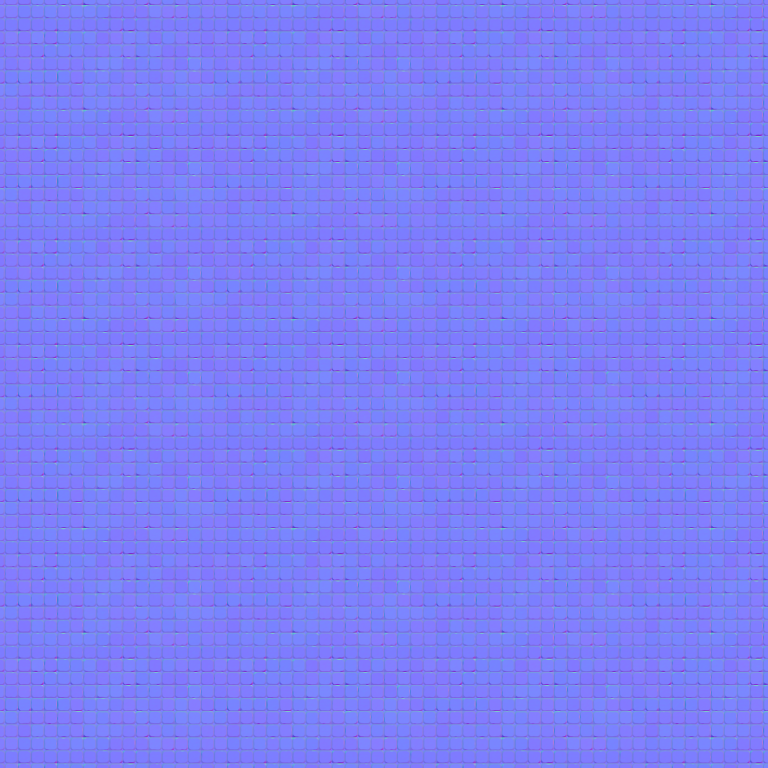
Give the GLSL for this texture map, as a WebGL 2 fragment shader.

```glsl
#version 300 es
precision highp float;

uniform vec2 u_resolution;
out vec4 fragColor;

// Layout, in tiles
const float TILES = 58.74;               // tiles across the canvas
const vec2 PHASE = vec2(0.37, 0.35);     // offset of the first joint
const vec2 REPEAT = vec2(16.0, 8.0);     // tiles in one repeat of the map
const float HALF_SIZE = 0.452;
const float CORNER_RADIUS = 0.23;
const float BEVEL = 0.05;
const float JITTER = 0.02;
const float KNOT_SIZE = 0.14;            // small diamond where joints cross
const float KNOT_SHARE = 0.75;

// Relief, as slopes
const vec2 MEAN_SLOPE = vec2(-0.012, 0.004);
const vec2 LEAN_AXIS = vec2(0.048, -0.044);
const float LEAN_SPREAD = 0.022;
const vec2 QUIET_SLOPE = vec2(-0.020, -0.040);
const float QUIET_MIX = 0.75;            // how even the calm row is
const vec2 EDGE_AXES = vec2(0.50, 1.0);  // upright joints are shallower
const float EDGE_SOFT = 0.19;
const float EDGE_STEEP = 0.85;
const float GRAIN = 0.04;
const float WOBBLE = 0.04;
const vec3 JOINT_SHADE = vec3(0.015, 0.005, 0.105);
const int SAMPLES = 3;                   // per axis

vec2 hash2(vec2 cell) {
    uvec2 v = uvec2(ivec2(cell) + 64) * uvec2(1597u, 3812u) + 7919u;
    v.x += v.y * 16645u;
    v.y += v.x * 16645u;
    v ^= v >> 15u;
    v *= 26699u;
    v.x += v.y * 16645u;
    v.y += v.x * 16645u;
    v ^= v >> 13u;
    return vec2(v & 65535u) / 65535.0;
}

float latticeDot(vec2 corner, vec2 offset, vec2 period) {
    return dot(hash2(mod(corner, period)) * 2.0 - 1.0, offset);
}

// Gradient noise that wraps after the given period
float gradientNoise(vec2 p, vec2 period) {
    vec2 i = floor(p);
    vec2 f = p - i;
    vec2 u = f * f * f * (f * (f * 6.0 - 15.0) + 10.0);
    vec2 e = vec2(1.0, 0.0);
    float low = mix(latticeDot(i, f, period), latticeDot(i + e.xy, f - e.xy, period), u.x);
    float high = mix(latticeDot(i + e.yx, f - e.yx, period), latticeDot(i + e.xx, f - e.xx, period), u.x);
    return mix(low, high, u.y);
}

// Distance to a rounded square in z, outward direction in xy
vec3 roundedSquare(vec2 p, float halfSize, float radius) {
    vec2 q = abs(p) - (halfSize - radius);
    vec2 outer = max(q, 0.0);
    float d = length(outer) + min(max(q.x, q.y), 0.0) - radius;
    vec2 axis = q.x > q.y ? vec2(1.0, 0.0) : vec2(0.0, 1.0);
    vec2 dir = max(q.x, q.y) > 0.0 ? normalize(outer) : axis;
    return vec3(dir * sign(p), d);
}

// Each tile leans its own way; one row per repeat stays calm
vec2 tileSlope(vec2 cell) {
    vec2 h = hash2(cell) * 2.0 - 1.0;
    float lean = sign(h.x) * sqrt(abs(h.x));
    vec2 slope = MEAN_SLOPE + LEAN_AXIS * lean + LEAN_SPREAD * h.y;
    return mix(slope, QUIET_SLOPE, cell.y < 0.5 ? QUIET_MIX : 0.0);
}

vec3 surfaceColor(vec2 p) {
    vec2 cell = mod(floor(p), REPEAT);
    vec2 local = fract(p) - 0.5;
    vec2 shift = (hash2(cell + 31.0) * 2.0 - 1.0) * JITTER;

    // Tile outline with slightly chipped edges
    vec3 tile = roundedSquare(local - shift, HALF_SIZE, CORNER_RADIUS);
    tile.z += WOBBLE * gradientNoise(p * 3.0, REPEAT * 3.0);

    // Bevel and joint, steeper where worn
    float wear = gradientNoise(p * 2.0 + 0.37, REPEAT * 2.0);
    float steepness = mix(EDGE_SOFT, EDGE_STEEP, smoothstep(0.15, 0.5, wear));
    float edge = smoothstep(-BEVEL, 0.0, tile.z);

    // Diamond knots at some crossings
    vec2 toCorner = 0.5 - abs(local);
    float hasKnot = step(hash2(mod(floor(p + 0.5), REPEAT) + 57.0).x, KNOT_SHARE);
    float knot = 1.0 - smoothstep(KNOT_SIZE * 0.6, KNOT_SIZE, toCorner.x + toCorner.y);
    edge *= 1.0 - hasKnot * knot;

    // Fine diagonal scratches on the face
    vec2 scratch = vec2(p.x * 3.0 + p.y * 2.0, p.y * 6.0 - p.x * 3.0);
    float grain = gradientNoise(scratch, REPEAT.xx * 3.0);
    vec2 slope = tileSlope(cell) + GRAIN * grain * vec2(0.7, -1.0);
    slope += tile.xy * EDGE_AXES * steepness * edge;
    return normalize(vec3(slope, 1.0)) * 0.5 + 0.5 - JOINT_SHADE * edge;
}

void main() {
    float side = min(u_resolution.x, u_resolution.y);
    vec3 total = vec3(0.0);
    for (int y = 0; y < SAMPLES; y++) {
        for (int x = 0; x < SAMPLES; x++) {
            vec2 offset = (vec2(x, y) + 0.5) / float(SAMPLES) - 0.5;
            vec2 uv = (gl_FragCoord.xy + offset) / side;
            total += surfaceColor(uv * TILES - PHASE);
        }
    }
    fragColor = vec4(total / float(SAMPLES * SAMPLES), 1.0);
}
```
